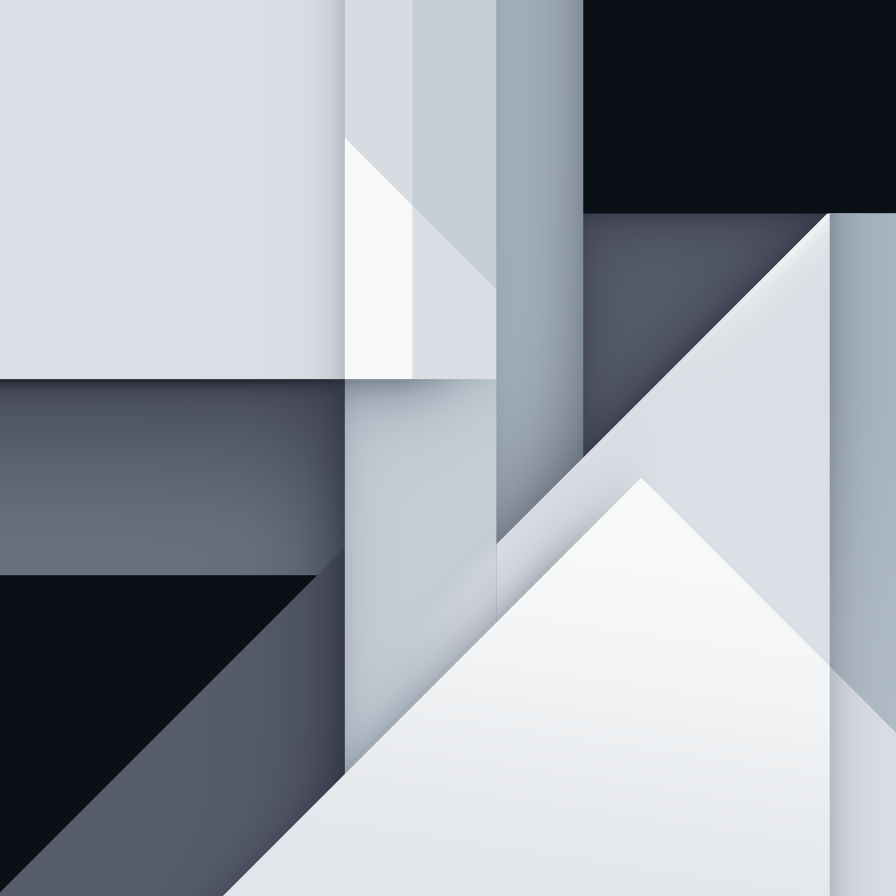
A WebGL 2 fragment shader for this background:

```glsl
#version 300 es
precision highp float;

uniform vec2 u_resolution;
out vec4 outColor;

// Palette
const vec3 INK = vec3(0.043, 0.058, 0.085);
const vec3 SLATE = vec3(0.340, 0.362, 0.420);
const vec3 DUSK = vec3(0.185, 0.195, 0.260);
const vec3 FOG = vec3(0.405, 0.445, 0.490);
const vec3 STEEL = vec3(0.770, 0.806, 0.840);
const vec3 PEWTER = vec3(0.660, 0.708, 0.750);
const vec3 LEAD = vec3(0.410, 0.450, 0.505);
const vec3 MIST = vec3(0.858, 0.870, 0.894);
const vec3 PAPER = vec3(0.970, 0.976, 0.976);
const vec3 PEARL = vec3(0.885, 0.897, 0.915);

// Vertical edges, left to right
const float PANEL_X = 0.3848;
const float FLAP_X = 0.4603;
const float COLUMN_X = 0.5540;
const float NIGHT_X = 0.6510;
const float STRIP_X = 0.9260;

// Horizontal edges
const float NIGHT_Y = 0.7617;
const float SHELF_Y = 0.5768;
const float FLOOR_Y = 0.3580;

// Diagonal edges: rising ones hold x - y, falling ones x + y
const float WEDGE_RISE = -0.0040;
const float BAND_RISE = 0.1615;
const float ROOF_RISE = 0.2487;
const float ROOF_FALL = 1.1823;
const float FLAP_FALL = 1.2310;

float pixelSize;

// Antialiased step along an axis
float past(float value, float edge) {
    return smoothstep(-0.6, 0.6, (value - edge) / pixelSize);
}

// Antialiased step across a diagonal
float pastDiagonal(float value, float edge) {
    return smoothstep(-0.85, 0.85, (value - edge) / pixelSize);
}

// Soft shadow that fades with distance from an edge
float shadow(float distanceToEdge, float width) {
    return exp(-max(distanceToEdge, 0.0) / width);
}

vec3 leftSide(vec2 p, float rise) {
    float toPanel = PANEL_X - p.x;
    float below = SHELF_Y - p.y;

    // Pale sheet above the shelf
    vec3 sheet = mix(MIST, LEAD, 0.32 * shadow(toPanel, 0.018));

    // Slate recess under the shelf
    vec3 recess = mix(SLATE, FOG, smoothstep(0.03, 0.20, below));
    recess = mix(recess, DUSK, 0.65 * shadow(below, 0.030));
    recess = mix(recess, INK, 0.65 * shadow(below, 0.006));
    recess = mix(recess, DUSK, 0.75 * shadow(toPanel, 0.040));

    // Ink floor and the wedge rising over it
    vec3 color = mix(INK, recess, past(p.y, FLOOR_Y));
    vec3 wedge = mix(SLATE, DUSK, 0.85 * shadow(toPanel, 0.040));
    wedge = mix(wedge, DUSK, 0.35 * shadow(ROOF_RISE - rise, 0.025));
    color = mix(color, wedge, pastDiagonal(rise, WEDGE_RISE));
    return mix(color, sheet, past(p.y, SHELF_Y));
}

vec3 centrePanel(vec2 p, float rise, float fall) {
    float flap = past(p.x, FLAP_X);

    // Folded flap with its lit lower facet
    vec3 upper = mix(MIST * 0.985, STEEL, flap);
    vec3 facet = mix(PAPER, MIST * 0.995, flap);
    upper = mix(facet, upper, pastDiagonal(fall, FLAP_FALL));

    // Lower sheet, shaded beneath the flap
    float below = SHELF_Y - p.y;
    float reach = 1.0 - smoothstep(0.43, COLUMN_X, p.x);
    vec3 lower = mix(STEEL, LEAD, (0.15 + 0.62 * reach) * shadow(below, 0.028));
    lower = mix(lower, LEAD, 0.22 * shadow(p.x - PANEL_X, 0.018));

    // Soft start of the diagonal band
    float start = smoothstep(0.44, 0.55, p.x) * smoothstep(0.145, 0.185, rise);
    lower = mix(lower, MIST * 0.97, start);
    lower = mix(lower, LEAD, 0.42 * shadow(ROOF_RISE - rise, 0.030));
    return mix(lower, upper, past(p.y, SHELF_Y));
}

vec3 greyColumn(vec2 p, float rise) {
    vec3 color = mix(PEWTER, LEAD, 0.62 * shadow(NIGHT_X - p.x, 0.038));
    color = mix(color, LEAD, 0.20 * shadow(p.x - COLUMN_X, 0.012));
    return mix(color, LEAD * 0.9, 0.65 * shadow(BAND_RISE - rise, 0.060));
}

vec3 nightCorner(vec2 p, float rise) {
    vec3 color = mix(SLATE, DUSK, 0.65 * shadow(NIGHT_Y - p.y, 0.025));
    color = mix(color, DUSK, 0.40 * shadow(p.x - NIGHT_X, 0.020));
    color = mix(color, DUSK, 0.65 * shadow(BAND_RISE - rise, 0.035));
    return mix(color, INK, past(p.y, NIGHT_Y));
}

vec3 diagonalBand(vec2 p, float rise) {
    float lowEnd = 1.0 - smoothstep(0.60, 0.74, p.x);
    vec3 color = mix(MIST, LEAD, 0.45 * lowEnd * shadow(ROOF_RISE - rise, 0.028));
    float gleam = smoothstep(0.72, 0.90, p.x) * shadow(rise - BAND_RISE, 0.022);
    return mix(color, PAPER, 0.8 * gleam);
}

vec3 rightStrip(vec2 p, float fall) {
    float inset = p.x - STRIP_X;
    vec3 upper = mix(PEWTER, LEAD, 0.55 * shadow(inset, 0.022));
    upper = mix(upper, STEEL, 0.25 * smoothstep(0.6, 0.2, p.y));
    vec3 lower = mix(MIST, LEAD, 0.34 * shadow(inset, 0.022));
    return mix(lower, upper, pastDiagonal(fall, ROOF_FALL));
}

void main() {
    vec2 p = gl_FragCoord.xy / u_resolution;
    pixelSize = 1.0 / min(u_resolution.x, u_resolution.y);
    float rise = p.x - p.y;
    float fall = p.x + p.y;

    // Upright planes
    vec3 color = leftSide(p, rise);
    color = mix(color, centrePanel(p, rise, fall), past(p.x, PANEL_X));
    color = mix(color, greyColumn(p, rise), past(p.x, COLUMN_X));
    color = mix(color, nightCorner(p, rise), past(p.x, NIGHT_X));

    // Diagonal band, then the bright roof
    float band = pastDiagonal(rise, BAND_RISE) * past(p.x, COLUMN_X);
    band *= 1.0 - past(p.y, NIGHT_Y);
    color = mix(color, diagonalBand(p, rise), band);
    vec3 roofColor = mix(PEARL, PAPER, smoothstep(-0.05, 0.45, p.y + 0.15 * (p.x - 0.5)));
    float roof = pastDiagonal(rise, ROOF_RISE) * (1.0 - pastDiagonal(fall, ROOF_FALL));
    color = mix(color, roofColor, roof);

    // Strip along the right side
    float strip = past(p.x, STRIP_X) * (1.0 - past(p.y, NIGHT_Y));
    outColor = vec4(mix(color, rightStrip(p, fall), strip), 1.0);
}
```
